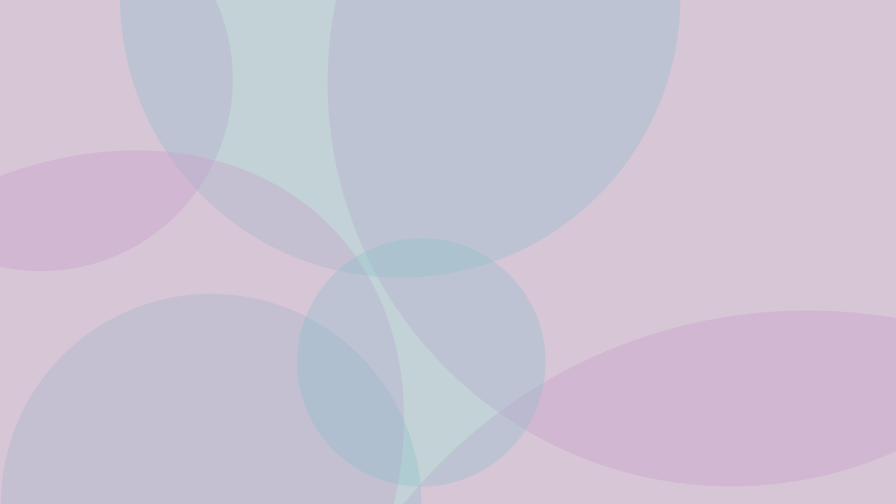
Reproduce this background procedurally as a WebGL 2 fragment shader.

```glsl
#version 300 es
precision highp float;
// Soft overlapping translucent discs in pink and teal on a pale ground.

uniform vec2 u_resolution;
out vec4 fragColor;

// Colours
const vec3 GROUND = vec3(0.867, 0.859, 0.863);
const vec3 PINK = vec3(0.784, 0.580, 0.784);
const vec3 TEAL = vec3(0.510, 0.745, 0.785);
const float OPACITY = 0.3;

// Discs: centre x, centre y, radius, in canvas heights
const vec3 PINK_UPPER_LEFT = vec3(0.081, 0.843, 0.381);
const vec3 PINK_RIGHT = vec3(1.451, 0.836, 0.801);
const vec3 PINK_LOWER_RIGHT = vec3(1.602, -0.644, 1.028);
const vec3 TEAL_TOP = vec3(0.794, 1.005, 0.556);
const vec3 TEAL_LOWER_LEFT = vec3(0.419, 0.0, 0.417);
const vec3 TEAL_CENTRE = vec3(0.836, 0.281, 0.2465);

// Tilted oval in the lower left corner
const vec2 OVAL_CENTRE = vec2(0.079, -0.021);
const vec2 OVAL_RADII = vec2(0.8125, 0.620);
const float OVAL_TILT = 0.7854;

float discDistance(vec2 p, vec3 disc) {
    return length(p - disc.xy) - disc.z;
}

// First-order distance to an ellipse
float ovalDistance(vec2 p, vec2 centre, vec2 radii, float tilt) {
    float c = cos(tilt), s = sin(tilt);
    vec2 d = p - centre;
    vec2 q = vec2(c * d.x + s * d.y, c * d.y - s * d.x);
    float k = length(q / radii);
    return k * (k - 1.0) / max(length(q / (radii * radii)), 1e-4);
}

// Lay a translucent tint over the colour, with a one-pixel smooth edge
vec3 tint(vec3 base, vec3 colour, float dist) {
    float cover = clamp(0.5 - dist * u_resolution.y, 0.0, 1.0);
    return mix(base, colour, OPACITY * cover);
}

void main() {
    vec2 p = gl_FragCoord.xy / u_resolution.y;
    // Keep the composition spanning the width at any aspect ratio
    p.x *= (16.0 / 9.0) * u_resolution.y / u_resolution.x;

    // Layers from back to front
    vec3 colour = GROUND;
    colour = tint(colour, PINK, discDistance(p, PINK_UPPER_LEFT));
    colour = tint(colour, PINK, discDistance(p, PINK_RIGHT));
    colour = tint(colour, PINK, discDistance(p, PINK_LOWER_RIGHT));
    colour = tint(colour, TEAL, discDistance(p, TEAL_TOP));
    colour = tint(colour, TEAL, discDistance(p, TEAL_LOWER_LEFT));
    colour = tint(colour, PINK, ovalDistance(p, OVAL_CENTRE, OVAL_RADII, OVAL_TILT));
    colour = tint(colour, TEAL, discDistance(p, TEAL_CENTRE));

    fragColor = vec4(colour, 1.0);
}
```
